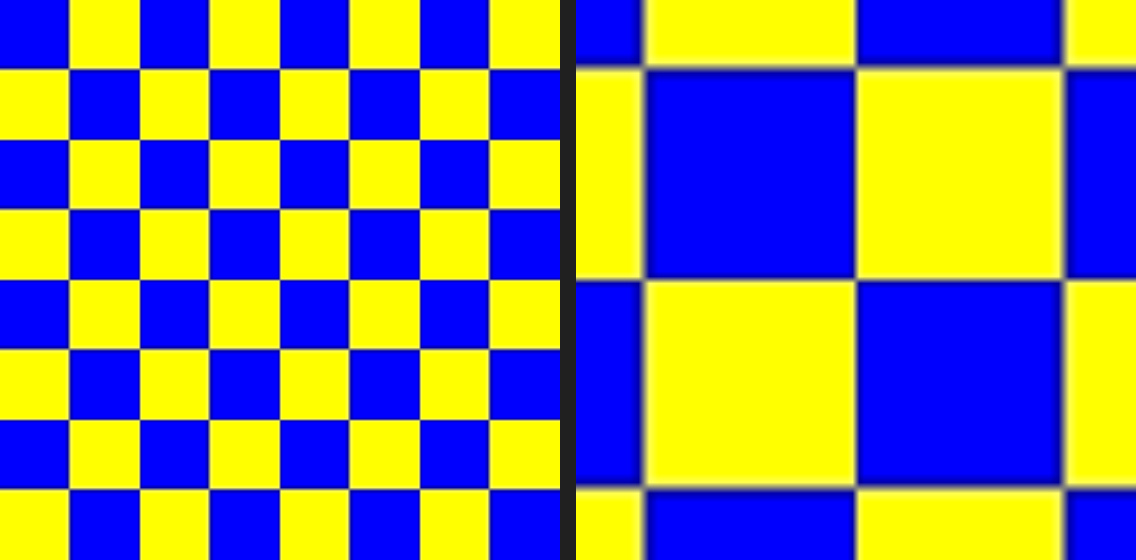
Left: the whole. Right: its middle third, enlarged.
A WebGL 1 fragment shader for this pattern:

```glsl
precision highp float;

uniform vec2 u_resolution;

const float CELLS = 8.0;                       // squares per side
const vec3 YELLOW = vec3(1.0, 1.0, 0.0);
const vec3 BLUE = vec3(0.0, 0.0, 0.995);
const vec2 ODD_EDGE_SHIFT = vec2(-0.0013, 0.0013);
// Half-widths of the edge ramps: x on even edges, y on odd edges
const vec2 LUMA_RAMP = vec2(0.0020, 0.0032);   // red and green
const vec2 CHROMA_RAMP = vec2(0.0050, 0.0085); // blue bleeds further

// Square wave along one axis, from -1 to 1, with ramped edges.
float stripeWave(float position, float oddShift, vec2 ramp, float pixel) {
  float edge = floor(position * CELLS + 0.5);
  float odd = mod(edge, 2.0);
  float dist = position - edge / CELLS - odd * oddShift;
  float halfWidth = max(mix(ramp.x, ramp.y, odd), 0.75 * pixel);
  float wave = clamp(dist / halfWidth, -1.0, 1.0) * (1.0 - 2.0 * odd);

  // No ramp along the canvas border
  if (edge < 0.5) wave = 1.0;
  if (edge > CELLS - 0.5) wave = 1.0 - 2.0 * mod(CELLS - 1.0, 2.0);
  return wave;
}

// Checker coverage: 1 on yellow squares, 0 on blue ones.
float checker(vec2 uv, vec2 ramp) {
  vec2 pixel = 1.0 / u_resolution;
  float columns = stripeWave(uv.x, ODD_EDGE_SHIFT.x, ramp, pixel.x);
  float rows = stripeWave(uv.y, ODD_EDGE_SHIFT.y, ramp, pixel.y);
  return 0.5 + 0.5 * columns * rows;
}

void main() {
  vec2 uv = gl_FragCoord.xy / u_resolution;
  float luma = checker(uv, LUMA_RAMP);
  float chroma = checker(uv, CHROMA_RAMP);

  // Separate ramps leave a greyish seam between squares
  vec3 color = mix(BLUE, YELLOW, vec3(luma, luma, chroma));
  gl_FragColor = vec4(color, 1.0);
}
```
